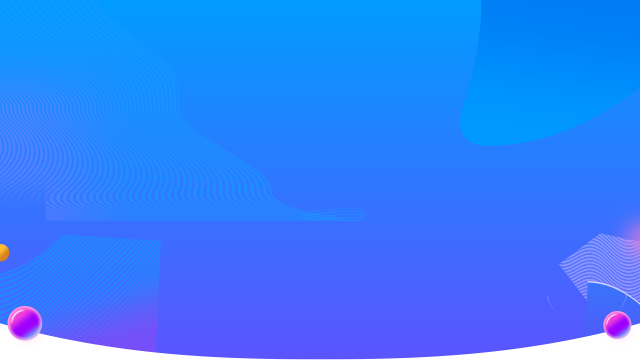
Write a WebGL 1 fragment shader that draws this background.

```glsl
precision highp float;
// Blue gradient banner with ribbed waves, a soft blob, a curved white floor and glossy balls.
uniform vec2 u_resolution;

// Coverage of the region where d < 0, with an edge one pixel wide.
float cover(float d, float pixel) {
  return clamp(0.5 - d / pixel, 0.0, 1.0);
}

float smoothMax(float a, float b, float k) {
  float h = clamp(0.5 + 0.5 * (a - b) / k, 0.0, 1.0);
  return mix(b, a, h) + k * h * (1.0 - h);
}

// Repeating lines at whole values of t; they melt into a flat tone when too dense.
float stripes(float t, float perPixel) {
  float s = abs(fract(t) - 0.5) * 2.0;
  float soft = clamp(perPixel, 0.12, 0.5);
  float line = smoothstep(0.5 - soft, 0.5 + soft, s);
  return mix(line, 0.5, smoothstep(0.35, 0.7, perPixel));
}

// Line index inside the large wave: zero on its outer edge, growing to the left.
float waveIndex(vec2 q) {
  float edge = 0.266 + 0.231 * smoothstep(-0.023, 0.243, q.y)
    + 0.255 * smoothstep(0.301, 0.528, q.y)
    + 0.26 * pow(max(q.y - 0.514, 0.0) / 0.1, 3.0);
  float span = 0.5 + 0.32 * (1.0 - smoothstep(0.1, 0.3, q.y))
    + 0.36 * smoothstep(0.35, 0.6, q.y);
  return 45.0 * (edge - q.x) / span;
}

// Glossy violet ball with a pale rim, laid over the colour below it.
vec3 ball(vec3 below, vec2 p, vec2 center, float radius, float pixel) {
  vec2 n = (p - center) / radius;
  float r = length(n);
  float shade = exp(-3.0 * dot(n + vec2(-0.15, 0.35), n + vec2(-0.15, 0.35)));
  vec3 col = mix(below, vec3(1.0, 0.45, 0.75), 0.4 * shade * step(0.8, r));
  float diagonal = dot(n, vec2(0.6, -0.8));
  vec3 body = mix(vec3(0.95, 0.25, 0.85), vec3(0.62, 0.0, 1.0), smoothstep(-0.6, 0.1, diagonal));
  body = mix(body, vec3(0.4, 0.65, 1.0), smoothstep(0.3, 0.95, diagonal));
  body = mix(body, vec3(1.0, 0.72, 0.9), 0.75 * smoothstep(0.72, 1.0, r));
  float arc = smoothstep(0.1, 0.0, abs(r - 0.76)) * smoothstep(0.6, 0.95, dot(n, vec2(-0.7, 0.7)) / max(r, 0.01));
  body = mix(body, vec3(1.0), 0.8 * arc);
  return mix(col, body, cover(r - 1.0, pixel / radius));
}

void main() {
  // Units of canvas height; q measures depth down from the top edge.
  vec2 p = gl_FragCoord.xy / u_resolution * vec2(16.0 / 9.0, 1.0);
  vec2 q = vec2(p.x, 1.0 - p.y);
  float pixel = 1.0 / u_resolution.y;
  vec3 cyan = vec3(0.08, 0.61, 1.0);
  vec3 col = mix(vec3(0.0, 0.61, 1.0), vec3(0.36, 0.33, 1.0), q.y);

  // Rounded blob in the upper right corner.
  float blobSide = 1.337 - 0.6 * q.y * q.y - p.x;
  float blobBase = 0.595 + 0.9 * (p.x - 1.354) * (p.x - 1.354) - p.y;
  vec3 blobColor = mix(vec3(0.0, 0.6, 1.0), vec3(0.0, 0.49, 0.96),
    smoothstep(0.0, 0.42, p.y - 0.62 + 0.15 * (p.x - 1.4)));
  col = mix(col, blobColor, cover(smoothMax(blobSide, blobBase, 0.12), pixel));

  // Large ribbed wave, cut flat along its base.
  float t = waveIndex(q);
  float perPixel = length(vec2(waveIndex(q + vec2(pixel, 0.0)), waveIndex(q + vec2(0.0, pixel))) - t);
  float inside = cover(-t, perPixel) * cover(q.y - 0.613, pixel) * cover(p.x - 1.013, pixel);
  inside *= 1.0 - smoothstep(0.47, 0.6, q.y) * cover(p.x - 0.127, pixel);
  float violet = smoothstep(0.4, 0.05, p.x) * smoothstep(0.12, 0.35, q.y);
  vec3 waveColor = mix(cyan, vec3(0.45, 0.52, 1.0), violet);
  col = mix(col, waveColor, inside * (0.12 + 0.48 * stripes(t, perPixel)));

  // Thin flowing tail of the wave.
  float tail = q.y - 0.587 + 0.008 * sin((p.x - 0.87) * 16.0);
  float tailMask = cover(-tail, pixel) * cover(q.y - 0.613, pixel) * cover(p.x - 1.013, pixel);
  tailMask *= smoothstep(0.79, 0.88, p.x);
  col = mix(col, cyan, 0.5 * tailMask * stripes(tail * 120.0, 120.0 * pixel));

  // Lower left panel of slanted lines, cyan turning to magenta.
  float slant = q.y + 0.55 * p.x + 0.9 * p.x * p.x - 0.765
    - 0.014 * sin(20.0 * p.x - 0.8 + 8.0 * (q.y - 0.7));
  float panel = cover(-slant, pixel) * cover(0.64 + 0.065 * p.x - q.y, pixel)
    * cover(p.x - 0.447 + 0.047 * (q.y - 0.669), pixel);
  float warm = smoothstep(0.78, 0.98, q.y + 0.3 * (p.x - 0.3));
  vec3 panelColor = mix(vec3(0.08, 0.58, 1.0), vec3(0.66, 0.26, 0.93), warm);
  float slantLines = stripes(slant * 72.0, 95.0 * pixel);
  col = mix(col, panelColor, panel * (0.22 + mix(0.5, 0.3, warm) * slantLines));

  // Pale folded sheet at the lower right.
  float sheet = max(0.734 - 0.754 * (p.x - 1.553) - q.y, 0.648 + 0.21 * (p.x - 1.667) - q.y);
  sheet = max(sheet, q.y - 0.734 - 1.32 * (p.x - 1.553));
  float fold = q.y + 0.022 * sin(34.0 * (p.x - 1.6)) - 0.2 * (p.x - 1.6);
  float sheetLines = stripes(fold * 105.0, 100.0 * pixel);
  col = mix(col, vec3(0.72, 0.7, 1.0), cover(sheet, pixel) * (0.2 + 0.42 * sheetLines));
  float glow = exp(-350.0 * dot(p - vec2(1.785, 0.335), p - vec2(1.785, 0.335)));
  col = mix(col, vec3(0.95, 0.5, 0.85), 0.6 * glow);

  // Blue hill in front of the sheet, with a bright rim.
  float hill = 0.783 + 2.9 * (p.x - 1.632) * (p.x - 1.632) - q.y;
  float hillSide = 1.632 - 0.8 * (q.y - 0.785) * (q.y - 0.785) - p.x;
  col = mix(col, mix(vec3(0.23, 0.45, 0.98), vec3(0.3, 0.36, 0.98), smoothstep(0.78, 0.95, q.y)),
    cover(max(hill, hillSide), pixel));
  float rim = cover(abs(hill) - 0.002, pixel) * cover(hillSide, pixel);
  float crease = cover(abs(length(p - vec2(1.63, 0.21)) - 0.115) - 0.001, pixel)
    * cover(hill, pixel) * smoothstep(0.12, 0.18, p.y);
  col = mix(col, vec3(0.9, 0.9, 1.0), max(0.85 * rim, 0.35 * crease));

  // White floor, lowest at the centre.
  float floorTop = 0.002 + 0.1 * pow(abs(p.x / 0.8889 - 1.0), 2.5);
  col = mix(col, vec3(1.0), cover(p.y - floorTop, pixel));

  // Balls: one small amber, two violet.
  vec2 amber = (p - vec2(0.002, 0.298)) / 0.024;
  vec3 amberColor = mix(vec3(1.0, 0.74, 0.2), vec3(0.85, 0.5, 0.12), smoothstep(-0.4, 0.9, amber.x - amber.y));
  col = mix(col, amberColor, cover(length(amber) - 1.0, pixel / 0.024));
  col = ball(col, p, vec2(0.069, 0.102), 0.048, pixel);
  col = ball(col, p, vec2(1.715, 0.097), 0.039, pixel);
  gl_FragColor = vec4(col, 1.0);
}
```
